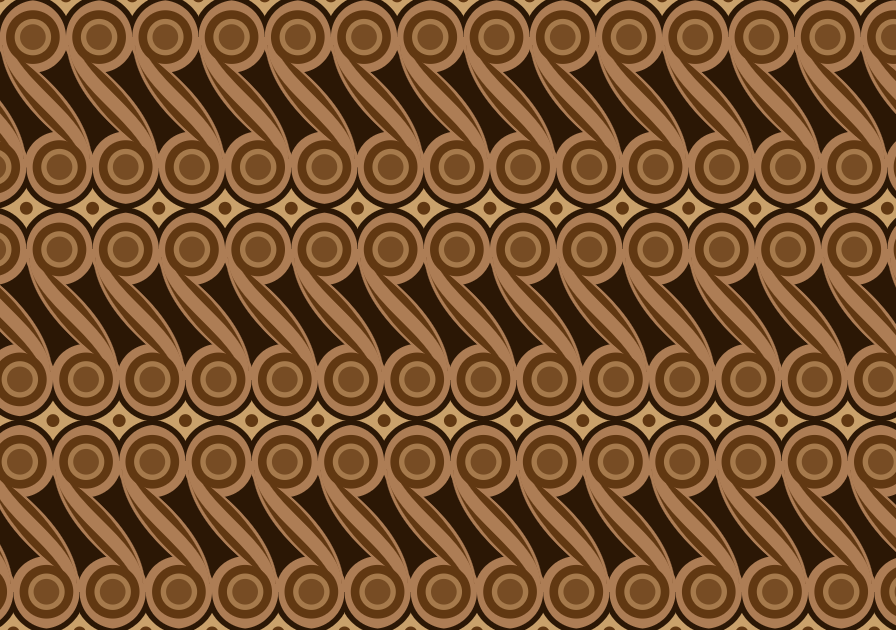
Write a Shadertoy shader that draws this pattern.

```glsl
// Slanted rows of interlocking S-scrolls with ringed eyes and four-pointed stars between rows
#define VIEW 540.0      // design units over the canvas height
#define PERIOD 56.77    // spacing of scrolls along a row
#define PITCH 182.0     // spacing of rows
#define EYE vec2(-11.4, 55.7)  // upper eye, measured from the scroll centre
#define OFFSET vec2(19.0, 0.5) // scroll centre nearest the canvas centre
#define LOBE 30.5       // radius of the curl under an eye
#define ARCH_HEIGHT 31.5
#define OUTLINE 4.8     // dark border of the arches
#define BEND 0.0069     // curvature of the scroll edges

const vec3 DARK  = vec3(0.17, 0.09, 0.02);
const vec3 BROWN = vec3(0.38, 0.22, 0.07);
const vec3 UMBER = vec3(0.465, 0.30, 0.14);
const vec3 TAN   = vec3(0.68, 0.49, 0.335);
const vec3 RING  = vec3(0.65, 0.48, 0.30);
const vec3 GOLD  = vec3(0.79, 0.63, 0.42);

float cover(float d) {
    return clamp(0.5 - d * iResolution.y / VIEW, 0.0, 1.0);
}

float wrapCentered(float x) {
    return x - PERIOD * floor(x / PERIOD + 0.5);
}

// Left edge of the scroll body; the right edge is its half-turn
float leftEdge(float y) {
    float drop = EYE.y - y;
    return EYE.x - 0.5 * PERIOD + BEND * drop * drop;
}

// Pointed arch over an eye: two arcs meeting at the apex
float archDistance(vec2 e) {
    float halfWidth = 0.5 * PERIOD;
    float span = ARCH_HEIGHT * ARCH_HEIGHT / halfWidth;
    float radius = 0.5 * (span + halfWidth);
    return length(vec2(abs(e.x) + radius - halfWidth, e.y)) - radius;
}

vec3 scrollColor(vec2 q) {
    vec2 eye = vec2(wrapCentered(q.x - EYE.x), q.y - EYE.y);
    float r = length(eye);
    float above = cover(-eye.y);
    float below = 1.0 - above;
    vec3 color = DARK;

    // Star between rows and its dot
    float arch = archDistance(eye);
    color = mix(color, GOLD, above * cover(OUTLINE - arch));
    vec2 star = vec2(0.5 * PERIOD - abs(eye.x), 0.5 * PITCH - q.y);
    color = mix(color, BROWN, cover(length(star) - 5.5));

    // Arch above the eye, round curl below it
    color = mix(color, TAN, cover(mix(r - LOBE, arch, above)));

    // Diagonal body: thin rim, brown flanks, broad central band
    float u = clamp(q.y / EYE.y, 0.0, 1.0);
    float spine = -35.0 * sin(1.5708 * u);
    float across = wrapCentered(q.x - spine);
    float x = across + spine;
    float body = 0.78 * max(leftEdge(q.y) - x, x + leftEdge(-q.y));
    float rim = 0.78 * mix(3.4, 1.9, u);
    float band = 0.75 * (abs(across) - mix(8.0, 1.5, u * u));
    color = mix(color, TAN, below * cover(body));
    color = mix(color, BROWN, below * cover(body + rim));
    color = mix(color, TAN, below * cover(band));

    // Concentric eye
    color = mix(color, BROWN, cover(r - 23.0));
    color = mix(color, RING, cover(r - 15.6));
    return mix(color, UMBER, cover(r - 11.0));
}

void mainImage(out vec4 fragColor, in vec2 fragCoord) {
    vec2 p = (fragCoord - 0.5 * iResolution.xy) / iResolution.y * VIEW - OFFSET;

    // Each row shifts so its eyes line up with those of the next row
    float row = floor(p.y / PITCH + 0.5);
    vec2 q = p - row * vec2(2.0 * EYE.x, PITCH);

    // A scroll is unchanged by a half-turn, so draw only its upper half
    if (q.y < 0.0) q = -q;
    fragColor = vec4(scrollColor(q), 1.0);
}
```
